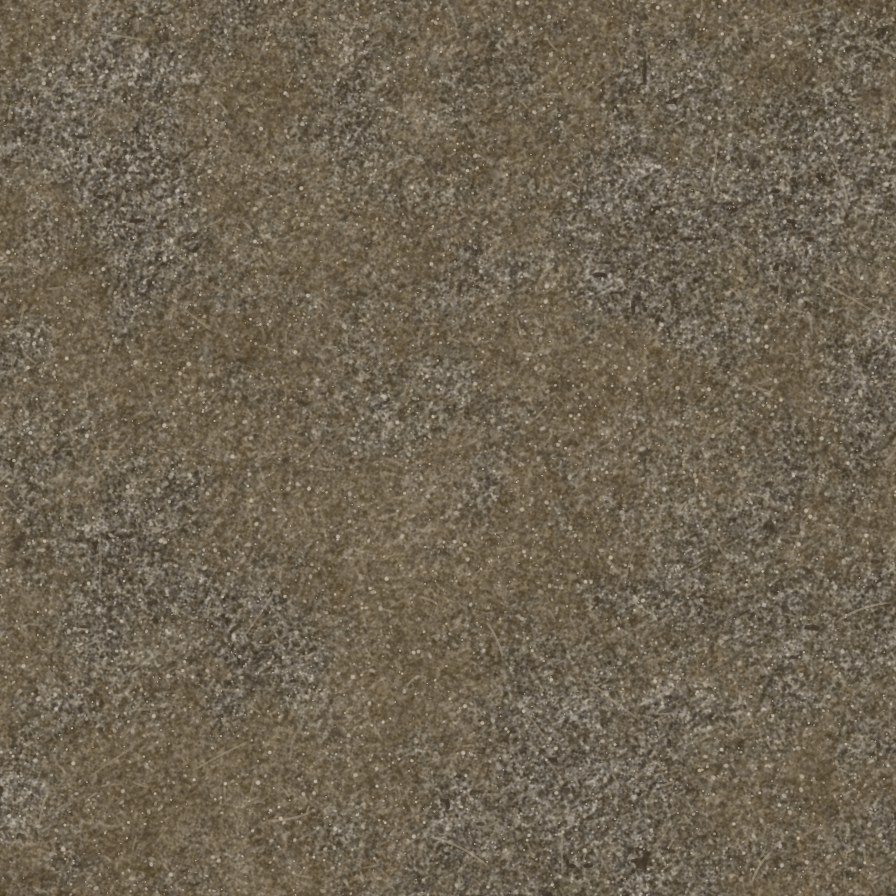
Give the GLSL for this texture, as a Shadertoy shader.

```glsl
// Dry brown earth: fine gritty soil with pale specks, dark pits and thin straw fibres.

const vec3 SOIL = vec3(0.422, 0.381, 0.313);
const vec3 WARM_SHIFT = vec3(0.010, 0.001, -0.014);
const vec3 SPECK = vec3(0.80, 0.76, 0.69);
const vec3 STRAW = vec3(0.64, 0.59, 0.50);
const vec3 PIT = vec3(0.23, 0.19, 0.14);

vec3 hash3(vec2 cell, float seed) {
    vec3 q = fract(vec3(cell.xyx + seed * 17.31) * vec3(0.1031, 0.1030, 0.0973));
    q += dot(q, q.yxz + 33.33);
    return fract((q.xxy + q.yzz) * q.zyx);
}

mat2 rotation(float angle) {
    float c = cos(angle), s = sin(angle);
    return mat2(c, s, -s, c);
}

// Smooth value noise from -1 to 1
float noise(vec2 p, float seed) {
    vec2 i = floor(p), f = fract(p);
    f = f * f * (3.0 - 2.0 * f);
    float low = mix(hash3(i, seed).x, hash3(i + vec2(1, 0), seed).x, f.x);
    float high = mix(hash3(i + vec2(0, 1), seed).x, hash3(i + vec2(1, 1), seed).x, f.x);
    return mix(low, high, f.y) * 2.0 - 1.0;
}

float fbm(vec2 p, float seed) {
    float sum = 0.0, weight = 0.5;
    for (int k = 0; k < 4; k++) {
        sum += weight * noise(p, seed + float(k));
        p = rotation(0.65) * p * 2.03;
        weight *= 0.55;
    }
    return sum;
}

// Soft, slightly stretched grains scattered one per cell
float specks(vec2 uv, float cells, float chance, float radius, float seed) {
    vec2 p = uv * cells, home = floor(p);
    float cover = 0.0;
    for (int y = -1; y <= 1; y++)
    for (int x = -1; x <= 1; x++) {
        vec2 cell = home + vec2(x, y);
        vec3 place = hash3(cell, seed), look = hash3(cell, seed + 5.0);
        vec2 d = rotation(look.x * 6.283) * (p - cell - place.xy) / cells;
        d.x *= mix(0.55, 1.0, look.y);
        float r = radius * mix(0.6, 1.3, look.z);
        float grain = 1.0 - smoothstep(r * 0.45, r * 1.4, length(d));
        cover = max(cover, grain * step(place.z, chance) * mix(0.45, 1.0, look.y));
    }
    return cover;
}

// Thin bent strands with tapered ends, one per cell
float fibres(vec2 uv, float cells, float chance, float halfLength, float width, float seed) {
    vec2 p = uv * cells, home = floor(p);
    float cover = 0.0;
    for (int y = -1; y <= 1; y++)
    for (int x = -1; x <= 1; x++) {
        vec2 cell = home + vec2(x, y);
        vec3 place = hash3(cell, seed), look = hash3(cell, seed + 5.0);
        vec2 d = rotation(look.x * 6.283) * (p - cell - place.xy) / cells;
        float reach = halfLength * mix(0.4, 1.0, look.y);
        float along = d.x / reach;
        float bend = (look.z - 0.5) * 0.35 * reach * along * along;
        float strand = 1.0 - smoothstep(width * 0.3, width, abs(d.y - bend));
        strand *= 1.0 - smoothstep(0.6, 1.0, abs(along));
        cover = max(cover, strand * step(place.z, chance) * mix(0.4, 1.0, look.z));
    }
    return cover;
}

// Crumbly relief lit from the upper left
float grit(vec2 uv) {
    vec2 p = rotation(0.5) * uv;
    vec2 light = vec2(-0.0012, 0.0014);
    float relief = noise(uv * 175.0, 1.0) - noise((uv + light) * 175.0, 1.0);
    float medium = noise(p * 245.0, 2.0);
    float fine = noise(rotation(1.1) * uv * 410.0, 3.0);
    float clods = noise(p * 105.0, 4.0);
    return 0.45 * relief + 0.48 * medium + 0.56 * fine + 0.23 * clods;
}

void mainImage(out vec4 fragColor, in vec2 fragCoord) {
    vec2 uv = fragCoord / min(iResolution.x, iResolution.y);

    // Broad patches alternate smooth brown dust and rough grey crumbs
    float patches = fbm(uv * 7.0, 10.0);
    float rough = smoothstep(-0.45, 0.55, patches + 0.6 * fbm(uv * 24.0, 20.0));
    float tone = grit(uv) * mix(0.13, 0.225, rough);
    tone += 0.032 * fbm(uv * 11.0, 30.0) + 0.022 * noise(uv * 48.0, 40.0);
    tone += 1.1 * tone * tone;
    vec3 color = SOIL + tone + WARM_SHIFT * (1.0 - 2.0 * rough);
    color += WARM_SHIFT * 0.7 * noise(uv * 130.0, 45.0);

    // Small shadowed hollows gather where the ground is rough
    float hollow = noise(uv * 150.0, 50.0) + 0.5 * noise(uv * 60.0, 51.0);
    float pits = smoothstep(0.70, 1.15, hollow) * mix(0.2, 0.85, rough);
    color = mix(color, PIT, pits);

    // Straw, from short chaff to long scratches
    float chaff = fibres(uv, 42.0, 0.35, 0.012, 0.0020, 60.0);
    float straw = fibres(uv, 10.0, 0.38, 0.045, 0.0020, 70.0);
    color = mix(color, STRAW, max(chaff * 0.55, straw * 0.65));

    // Pale mineral grains
    float grains = specks(uv, 105.0, 0.11, 0.0019, 80.0);
    float dust = specks(uv, 170.0, 0.10, 0.0013, 90.0);
    color = mix(color, SPECK, max(grains * 0.85, dust * 0.7));

    fragColor = vec4(clamp(color, 0.0, 1.0), 1.0);
}
```
